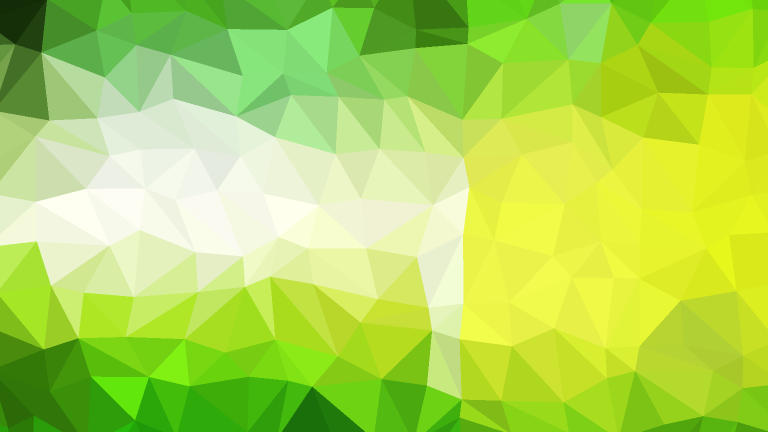
Write a Shadertoy shader that draws this background.

```glsl
// Low-poly backdrop: a jittered grid is split into flat triangles. Each facet
// takes one colour from a smooth field of vertical ramps (green, white, yellow)
// with soft accent spots, plus a small random change of brightness.

const float CELL = 0.1075;      // grid step, in canvas heights
const float SEAM_COLUMN = 10.0; // grid line between the white and yellow halves
const float JITTER = 0.74;

const vec3 LEFT_RAMP[9] = vec3[9](
    vec3(.30, .70, .13), vec3(.42, .77, .37), vec3(.83, .91, .80),
    vec3(.93, .95, .90), vec3(.98, .98, .94), vec3(.90, .95, .74),
    vec3(.66, .88, .12), vec3(.36, .84, .04), vec3(.14, .66, .04));
const vec3 MIDDLE_RAMP[9] = vec3[9](
    vec3(.33, .68, .12), vec3(.42, .80, .24), vec3(.66, .85, .45),
    vec3(.87, .93, .68), vec3(.97, .98, .86), vec3(.90, .95, .58),
    vec3(.77, .87, .14), vec3(.50, .83, .08), vec3(.20, .62, .05));
const vec3 RIGHT_RAMP[9] = vec3[9](
    vec3(.36, .80, .08), vec3(.52, .84, .16), vec3(.77, .88, .24),
    vec3(.90, .93, .32), vec3(.93, .97, .26), vec3(.94, .97, .30),
    vec3(.92, .96, .28), vec3(.78, .89, .14), vec3(.36, .70, .06));
const vec3 FAR_RAMP[9] = vec3[9](
    vec3(.40, .80, .04), vec3(.62, .87, .07), vec3(.86, .91, .10),
    vec3(.87, .92, .12), vec3(.88, .94, .12), vec3(.87, .94, .10),
    vec3(.84, .92, .14), vec3(.68, .82, .12), vec3(.32, .66, .05));

float hash(vec2 p) {
    p = fract(p * vec2(0.1031, 0.1130));
    p += dot(p, p.yx + 33.33);
    return fract((p.x + p.y) * p.x * 47.3);
}

// Colour at depth t, from 0 at the top to 1 at the bottom
vec3 ramp(vec3 stops[9], float t) {
    float s = clamp(t, 0.0, 1.0) * 8.0;
    int i = min(int(s), 7);
    return mix(stops[i], stops[i + 1], s - float(i));
}

// Lays a soft round spot over a colour
vec3 spot(vec3 base, vec2 p, vec2 centre, float radius, vec3 tint) {
    return mix(base, tint, 1.0 - smoothstep(0.35, 1.0, length(p - centre) / radius));
}

vec3 colourField(vec2 p, vec2 cell) {
    float t = 1.0 - p.y;
    vec3 white = mix(ramp(LEFT_RAMP, t), ramp(MIDDLE_RAMP, t), smoothstep(0.5, 0.9, p.x));
    vec3 yellow = mix(ramp(RIGHT_RAMP, t), ramp(FAR_RAMP, t), smoothstep(1.3, 1.7, p.x));

    // The halves melt together near the top and meet sharply below
    float sharpness = smoothstep(0.30, 0.42, t);
    float side = mix(smoothstep(0.85, 1.25, p.x), step(SEAM_COLUMN, cell.x), sharpness);
    vec3 c = mix(white, yellow, side);

    // Left border and its dark corners
    c = spot(c, p, vec2(0.00, 0.72), 0.26, vec3(.70, .83, .48));
    c = spot(c, p, vec2(0.00, 0.30), 0.16, vec3(.62, .87, .13));
    c = spot(c, p, vec2(0.04, 0.86), 0.16, vec3(.35, .56, .20));
    c = spot(c, p, vec2(0.03, 0.98), 0.15, vec3(.08, .18, .03));
    c = spot(c, p, vec2(0.07, 0.09), 0.20, vec3(.18, .43, .03));

    // Accents along the top and bottom
    c = spot(c, p, vec2(0.66, 0.85), 0.20, vec3(.49, .84, .45));
    c = spot(c, p, vec2(0.97, 0.96), 0.13, vec3(.24, .51, .07));
    c = spot(c, p, vec2(1.34, 0.96), 0.10, vec3(.58, .86, .42));
    c = spot(c, p, vec2(1.50, 0.80), 0.16, vec3(.66, .81, .07));
    c = spot(c, p, vec2(1.62, 0.18), 0.15, vec3(.70, .82, .20));
    c = spot(c, p, vec2(0.74, 0.01), 0.10, vec3(.10, .42, .04));

    // Pale strip hanging down beside the seam
    float strip = step(abs(cell.x - SEAM_COLUMN + 1.0), 0.5) * step(abs(cell.y - 2.0), 1.5);
    vec3 stripColour = mix(vec3(.72, .86, .42), vec3(.94, .97, .84), smoothstep(0.08, 0.38, p.y));
    return mix(c, stripColour, strip);
}

vec2 gridPoint(vec2 id) {
    vec2 offset = vec2(hash(id + 11.7), hash(id + 57.3)) - 0.5;
    if (id.x == SEAM_COLUMN) offset.x *= 0.3;
    return id + offset * JITTER;
}

float cross2(vec2 a, vec2 b) { return a.x * b.y - a.y * b.x; }
float area(vec2 a, vec2 b, vec2 c) { return cross2(b - a, c - a); }

bool inside(vec2 q, vec2 a, vec2 b, vec2 c) {
    return min(area(a, b, q), min(area(b, c, q), area(c, a, q))) >= 0.0;
}

vec3 facetColour(vec2 a, vec2 b, vec2 c, vec2 cell) {
    vec2 centre = (a + b + c) / 3.0;
    float shade = hash(centre * 91.7) - 0.5;
    float drift = hash(centre * 63.1 + 5.0) - 0.5;
    vec3 base = colourField(centre * CELL + vec2(0.0, 0.05 * drift), cell);
    return base * (1.0 + shade * mix(0.28, 0.06, smoothstep(0.3, 0.9, base.r)));
}

// Finds the triangle that holds q, in grid units
vec3 mesh(vec2 q) {
    for (int k = 0; k < 9; k++) {
        vec2 cell = floor(q) + vec2(k % 3 - 1, k / 3 - 1);
        vec2 a = gridPoint(cell), b = gridPoint(cell + vec2(1, 0));
        vec2 c = gridPoint(cell + vec2(1, 1)), d = gridPoint(cell + vec2(0, 1));
        // Cut along the diagonal that gives the fuller triangles
        if (min(area(a, b, c), area(a, c, d)) < min(area(b, c, d), area(b, d, a))) {
            vec2 first = a; a = b; b = c; c = d; d = first;
        }
        if (inside(q, a, b, c)) return facetColour(a, b, c, cell);
        if (inside(q, a, c, d)) return facetColour(a, c, d, cell);
    }
    return colourField(q * CELL, floor(q));
}

void mainImage(out vec4 fragColor, in vec2 fragCoord) {
    // Four samples per pixel smooth the facet edges
    vec3 sum = vec3(0.0);
    for (int s = 0; s < 4; s++) {
        vec2 shift = (vec2(s % 2, s / 2) - 0.5) * 0.5;
        sum += mesh((fragCoord + shift) / iResolution.y / CELL);
    }
    fragColor = vec4(clamp(sum / 4.0, 0.0, 1.0), 1.0);
}
```
